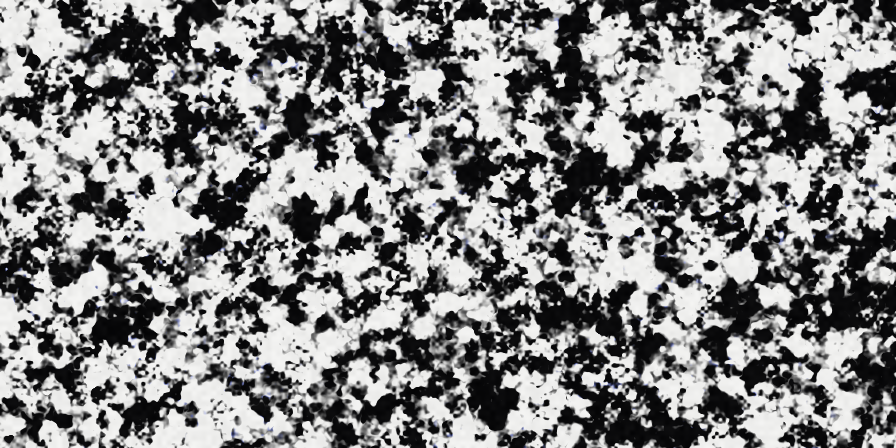
Give the GLSL for this texture, as a WebGL 1 fragment shader.

```glsl
precision highp float;
// Speckled black and white granite: rounded light and dark grains at two
// sizes are summed with ragged noise, then cut by a steep tone curve.
// Patchy grit roughens the edges and a few flecks take a blue tint.
uniform vec2 u_resolution;

float hash(vec2 p) {
  return fract(sin(dot(p, vec2(127.1, 311.7))) * 43758.5453);
}

float noise(vec2 p) {
  vec2 i = floor(p), f = fract(p);
  f = f * f * (3.0 - 2.0 * f);
  return mix(mix(hash(i), hash(i + vec2(1.0, 0.0)), f.x),
             mix(hash(i + vec2(0.0, 1.0)), hash(i + vec2(1.0, 1.0)), f.x), f.y);
}

// Sum of scattered round bumps, each with a random radius and sign
float grains(vec2 p) {
  vec2 cell = floor(p);
  float sum = 0.0;
  for (int y = -1; y <= 1; y++) {
    for (int x = -1; x <= 1; x++) {
      vec2 c = cell + vec2(float(x), float(y));
      vec2 center = c + vec2(hash(c + 3.1), hash(c + 17.7));
      float radius = mix(0.5, 1.0, hash(c + 41.3));
      float weight = 2.0 * hash(c + 73.9) - 1.0;
      sum += weight * (1.0 - smoothstep(0.35 * radius, radius, distance(p, center)));
    }
  }
  return sum;
}

void main() {
  vec2 p = gl_FragCoord.xy / u_resolution.y;

  // Ragged grain outlines
  vec2 warp = vec2(noise(p * 60.0), noise(p * 60.0 + 31.0)) - 0.5;
  warp += 0.6 * (vec2(noise(p * 115.0 + 7.0), noise(p * 115.0 + 53.0)) - 0.5);
  vec2 q = p + 0.016 * warp;

  // Grains, loose clusters and patchy grit
  float field = grains(q * 23.0) + 0.85 * grains(q * 46.0 + 19.0);
  field += 0.9 * (noise(p * 10.0 + 5.0) - 0.5);
  float patches = smoothstep(0.3, 0.75, noise(p * 18.0 + 67.0));
  float grit = noise(p * 125.0 + 11.0) + 0.6 * noise(p * 75.0 + 29.0) - 0.8;
  field += mix(0.5, 1.6, patches) * grit;
  float tone = smoothstep(-0.52, 0.40, field);

  // Near-black and near-white minerals with faint mottling
  float mottle = noise(p * 90.0 + 83.0) - 0.5;
  vec3 dark = vec3(0.035, 0.035, 0.04) + 0.04 * mottle;
  vec3 light = vec3(0.935, 0.935, 0.93) + 0.05 * mottle;
  vec3 color = mix(dark, light, tone);

  // Sparse blue flecks along the edges
  float fleck = smoothstep(0.78, 0.9, noise(p * 70.0 + 97.0));
  fleck *= smoothstep(0.5, 0.7, noise(p * 6.0 + 13.0));
  color += vec3(-0.06, -0.03, 0.16) * fleck * 4.0 * tone * (1.0 - tone);

  gl_FragColor = vec4(color, 1.0);
}
```
